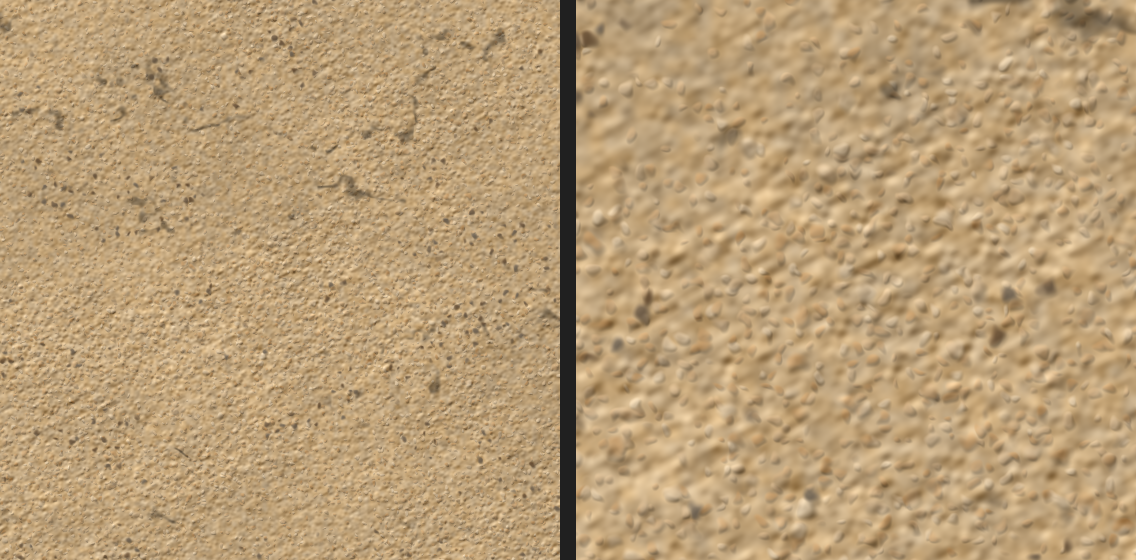
Left: the whole. Right: its middle third, enlarged.
Reproduce this texture procedurally as a WebGL 2 fragment shader.

```glsl
#version 300 es
precision highp float;

uniform vec2 u_resolution;
out vec4 fragColor;

const vec3 SAND = vec3(0.752, 0.642, 0.483);
const vec3 OCHRE = vec3(0.75, 0.585, 0.39);
const vec3 PALE = vec3(0.84, 0.755, 0.63);
const vec3 BROWN = vec3(0.38, 0.28, 0.18);
const vec3 SLATE = vec3(0.43, 0.39, 0.34);
const vec2 LIGHT = vec2(-0.45, 0.89);

float hash(vec2 p, float seed) {
    vec3 q = fract(vec3(p.xyx + seed * 17.13) * vec3(0.1031, 0.1030, 0.0973));
    q += dot(q, q.yzx + 33.33);
    return fract((q.x + q.y) * q.z);
}

float noise(vec2 p, float seed) {
    vec2 cell = floor(p);
    vec2 f = fract(p);
    f = f * f * (3.0 - 2.0 * f);
    float low = mix(hash(cell, seed), hash(cell + vec2(1, 0), seed), f.x);
    float high = mix(hash(cell + vec2(0, 1), seed), hash(cell + vec2(1, 1), seed), f.x);
    return mix(low, high, f.y);
}

float fbm(vec2 p, float seed) {
    float sum = 0.0;
    float weight = 0.53;
    for (int i = 0; i < 4; i++) {
        sum += weight * noise(p, seed + float(i));
        p = mat2(1.6, 1.2, -1.2, 1.6) * p;
        weight *= 0.5;
    }
    return sum;
}

vec2 rotate(vec2 p, float angle) {
    float c = cos(angle);
    float s = sin(angle);
    return vec2(c * p.x + s * p.y, c * p.y - s * p.x);
}

// Slope of a bumpy layer towards the light, bumps stretched along a tilt
float relief(vec2 p, float frequency, float seed) {
    float tilt = 0.5;
    vec2 stretch = vec2(0.85, 1.1);
    vec2 q = rotate(p, tilt) * stretch * frequency;
    vec2 offset = rotate(LIGHT, tilt) * stretch * 0.35;
    return noise(q - offset, seed) - noise(q + offset, seed);
}

// Soft grains with a cast shadow, one candidate per cell
vec3 scatterGrains(vec3 ground, vec2 p, float density, float size, vec3 tintA, vec3 tintB, float seed) {
    vec2 home = floor(p);
    for (int y = -1; y <= 1; y++) {
        for (int x = -1; x <= 1; x++) {
            vec2 cell = home + vec2(x, y);
            float present = smoothstep(0.0, 0.08, density - hash(cell, seed));
            vec2 jitter = vec2(hash(cell, seed + 1.0), hash(cell, seed + 2.0));
            vec2 d = p - cell - 0.15 - 0.7 * jitter;
            float radius = size * mix(0.5, 1.0, hash(cell, seed + 3.0));
            float angle = 0.4 + 2.4 * (hash(cell, seed + 4.0) - 0.5);
            vec2 shape = vec2(0.88, 1.14);
            float edge = length(rotate(d, angle) * shape) - radius;
            float shade = length(rotate(d + LIGHT * radius * 0.8, angle) * shape) - radius;
            ground *= 1.0 - 0.2 * present * smoothstep(0.16, -0.16, shade);
            vec3 tint = mix(tintA, tintB, hash(cell, seed + 5.0));
            tint *= 1.0 + 0.1 * clamp(dot(d, LIGHT) / radius, -1.0, 1.0);
            ground = mix(ground, tint, 0.8 * present * smoothstep(0.17, -0.17, edge));
        }
    }
    return ground;
}

// Short crumbled furrows along wavering contours
float cracks(vec2 p, float seed) {
    vec2 warped = p + 0.035 * vec2(noise(p * 26.0, seed), noise(p * 26.0, seed + 1.0));
    float line = smoothstep(0.035, 0.0, abs(fbm(warped * vec2(3.5, 7.0), seed + 2.0) - 0.5));
    float region = smoothstep(0.42, 0.7, noise(p * 6.0, seed + 7.0));
    return line * region * smoothstep(0.4, 0.75, noise(p * 75.0, seed + 8.0));
}

void main() {
    vec2 p = gl_FragCoord.xy / min(u_resolution.x, u_resolution.y);

    // Rough patches, more common towards the bottom
    float patches = fbm(rotate(p, 0.4) * vec2(4.5, 7.0), 3.0);
    float rough = smoothstep(0.36, 0.68, patches + 0.12 * (0.5 - p.y));

    // Ground tone, broad to fine
    vec3 color = SAND * (1.0 + 0.12 * (fbm(p * 3.0, 21.0) - 0.5));
    color *= 1.0 + 0.13 * (fbm(rotate(p, 0.4) * vec2(13.0, 19.0), 25.0) - 0.5);
    color += 0.1 * (noise(p * 170.0, 22.0) - 0.5);
    color += vec3(0.018, 0.0, -0.025) * (2.0 * noise(p * 110.0, 23.0) - 1.0);

    // Grains from fine to coarse, with ragged outlines
    vec2 ragged = p + 0.0045 * (vec2(noise(p * 150.0, 26.0), noise(p * 150.0, 27.0)) - 0.5);
    color = scatterGrains(color, ragged * 125.0, 0.28 + 0.3 * rough, 0.38, OCHRE, PALE, 31.0);
    color = scatterGrains(color, ragged * 72.0, 0.03 + 0.22 * rough, 0.32, OCHRE, PALE, 41.0);

    // Fine relief with restrained highlights
    float bumps = 0.2 * relief(p, 70.0, 11.0) + 0.5 * relief(p, 120.0, 12.0)
                + 0.5 * relief(p, 190.0, 13.0);
    bumps *= bumps > 0.0 ? 0.72 : 1.0;
    color += bumps * mix(0.25, 0.38, rough) * vec3(1.0, 1.0, 0.95);

    // Furrows, clustered dark specks and rare pale stones
    color *= 1.0 - 0.36 * cracks(p, 51.0);
    float clusters = smoothstep(0.6, 0.85, noise(rotate(p, 0.2) * vec2(9.0, 15.0), 61.0));
    color = scatterGrains(color, ragged * 68.0, 0.04 + 0.2 * clusters, 0.3, BROWN, SLATE, 62.0);
    color = scatterGrains(color, ragged * 48.0, 0.035, 0.27, PALE, vec3(0.86, 0.82, 0.75), 71.0);

    fragColor = vec4(clamp(color, 0.0, 1.0), 1.0);
}
```
